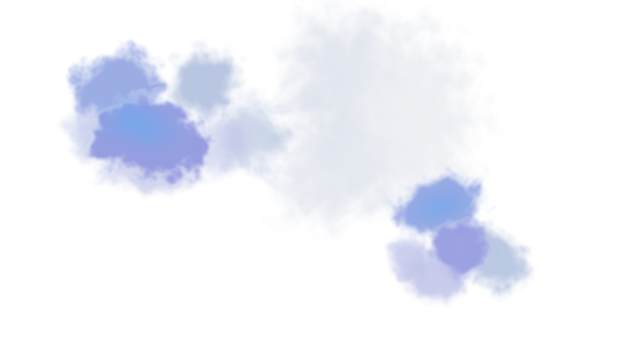
This background is drawn by a Shadertoy shader. Its source:

```glsl
const vec3 WHITE = vec3(1.0);
const vec3 HAZE = vec3(0.915, 0.925, 0.945);
const vec3 MIST = vec3(0.85, 0.87, 0.915);
const vec3 SLATE = vec3(0.69, 0.75, 0.87);
const vec3 LILAC = vec3(0.75, 0.77, 0.91);
const vec3 PERIWINKLE = vec3(0.585, 0.61, 0.875);
const vec3 CORNFLOWER = vec3(0.58, 0.65, 0.885);
const vec3 SKY = vec3(0.46, 0.66, 0.92);

vec2 hash2(vec2 cell) {
    vec2 q = vec2(dot(cell, vec2(127.1, 311.7)), dot(cell, vec2(269.5, 183.3)));
    return fract(sin(q) * 43758.5);
}

// Smooth cellular noise: soft blend of the distances to nearby points
float cellular(vec2 p) {
    vec2 cell = floor(p);
    float sum = 0.0;
    for (int y = -1; y <= 1; y++) {
        for (int x = -1; x <= 1; x++) {
            vec2 neighbour = cell + vec2(x, y);
            vec2 offset = neighbour + hash2(neighbour) - p;
            sum += exp(-7.0 * dot(offset, offset));
        }
    }
    return clamp(1.0 - sum, 0.0, 1.0);
}

float billow(vec2 p, float scale) {
    float total = 0.0;
    float weight = 0.55;
    for (int i = 0; i < 3; i++) {
        total += weight * cellular(p * scale);
        p = mat2(0.8, 0.6, -0.6, 0.8) * p + 3.7;
        scale *= 2.0;
        weight *= 0.5;
    }
    return total - 0.45;
}

// Layered sines bend the outlines
vec2 warp(vec2 p, float amount) {
    float frequency = 19.0;
    for (int i = 0; i < 3; i++) {
        p += amount * sin(p.yx * frequency + vec2(1.3, 4.1));
        frequency *= 1.9;
        amount *= 0.55;
    }
    return p;
}

float ellipse(vec2 p, vec2 center, vec2 radius) {
    return length((p - center) / radius);
}

// One soft puff, with an optional pale rim that parts it from those behind
vec3 puff(vec3 base, vec2 p, vec2 center, vec2 radius, vec3 color,
          float softness, float opacity, float rough, float rim) {
    float d = ellipse(p, center, radius) + rough;
    float halo = 1.0 - smoothstep(1.0, 1.25, d);
    float body = 1.0 - smoothstep(1.0 - softness, 1.0 + softness, d);
    base = mix(base, WHITE, rim * halo);
    return mix(base, color, opacity * body);
}

// Gaussian glow, limited to the body that holds it
vec3 glow(vec3 base, vec2 p, vec2 center, vec2 radius, vec3 color, float strength) {
    float d = ellipse(p, center, radius);
    return mix(base, color, strength * exp(-d * d));
}

// Wide pale haze
vec3 hazeBank(vec3 col, vec2 p, float rough) {
    col = puff(col, p, vec2(1.08, 0.67), vec2(0.25, 0.27), HAZE, 0.42, 0.65, rough, 0.0);
    col = puff(col, p, vec2(0.96, 0.79), vec2(0.14, 0.16), MIST, 0.55, 0.60, rough, 0.0);
    col = puff(col, p, vec2(0.95, 0.52), vec2(0.17, 0.15), MIST, 0.50, 0.55, rough, 0.0);
    return puff(col, p, vec2(1.18, 0.65), vec2(0.17, 0.23), HAZE, 0.50, 0.55, rough, 0.0);
}

// Large cluster on the left
vec3 leftCluster(vec3 col, vec2 p, float rough) {
    col = puff(col, p, vec2(0.72, 0.61), vec2(0.09, 0.09), SLATE, 0.50, 0.62, rough, 0.0);
    col = puff(col, p, vec2(0.62, 0.59), vec2(0.09, 0.08), LILAC, 0.50, 0.60, rough, 0.0);
    col = puff(col, p, vec2(0.26, 0.62), vec2(0.06, 0.07), LILAC, 0.50, 0.70, rough, 0.0);
    col = puff(col, p, vec2(0.42, 0.52), vec2(0.13, 0.075), LILAC, 0.35, 0.75, rough, 0.0);
    col = puff(col, p, vec2(0.58, 0.765), vec2(0.09, 0.09), SLATE, 0.42, 0.90, rough, 0.0);
    col = puff(col, p, vec2(0.337, 0.752), vec2(0.128, 0.095), CORNFLOWER, 0.28, 0.92, rough, 0.0);
    col = puff(col, p, vec2(0.433, 0.603), vec2(0.167, 0.115), PERIWINKLE, 0.20, 0.97, rough, 0.45);
    return glow(col, p, vec2(0.40, 0.64), vec2(0.09, 0.06), SKY, 0.90);
}

// Small cluster at the lower right
vec3 rightCluster(vec3 col, vec2 p, float rough) {
    col = puff(col, p, vec2(1.175, 0.268), vec2(0.055, 0.06), LILAC, 0.45, 0.80, rough, 0.0);
    col = puff(col, p, vec2(1.25, 0.215), vec2(0.09, 0.08), LILAC, 0.38, 0.85, rough, 0.0);
    col = puff(col, p, vec2(1.41, 0.255), vec2(0.09, 0.085), SLATE, 0.35, 0.85, rough, 0.0);
    col = puff(col, p, vec2(1.255, 0.408), vec2(0.117, 0.085), CORNFLOWER, 0.28, 0.95, rough, 0.25);
    col = glow(col, p, vec2(1.26, 0.41), vec2(0.07, 0.045), SKY, 0.65);
    return puff(col, p, vec2(1.31, 0.287), vec2(0.085, 0.08), PERIWINKLE, 0.32, 0.92, rough, 0.35);
}

void mainImage(out vec4 fragColor, in vec2 fragCoord) {
    vec2 p = fragCoord / iResolution.xy * vec2(1.829, 1.0);
    vec2 bent = warp(p, 0.007);
    float rough = billow(bent, 14.0) * 0.5;

    vec3 col = hazeBank(WHITE, bent, rough);
    col = leftCluster(col, bent, rough);
    col = rightCluster(col, bent, rough);
    fragColor = vec4(col, 1.0);
}
```
